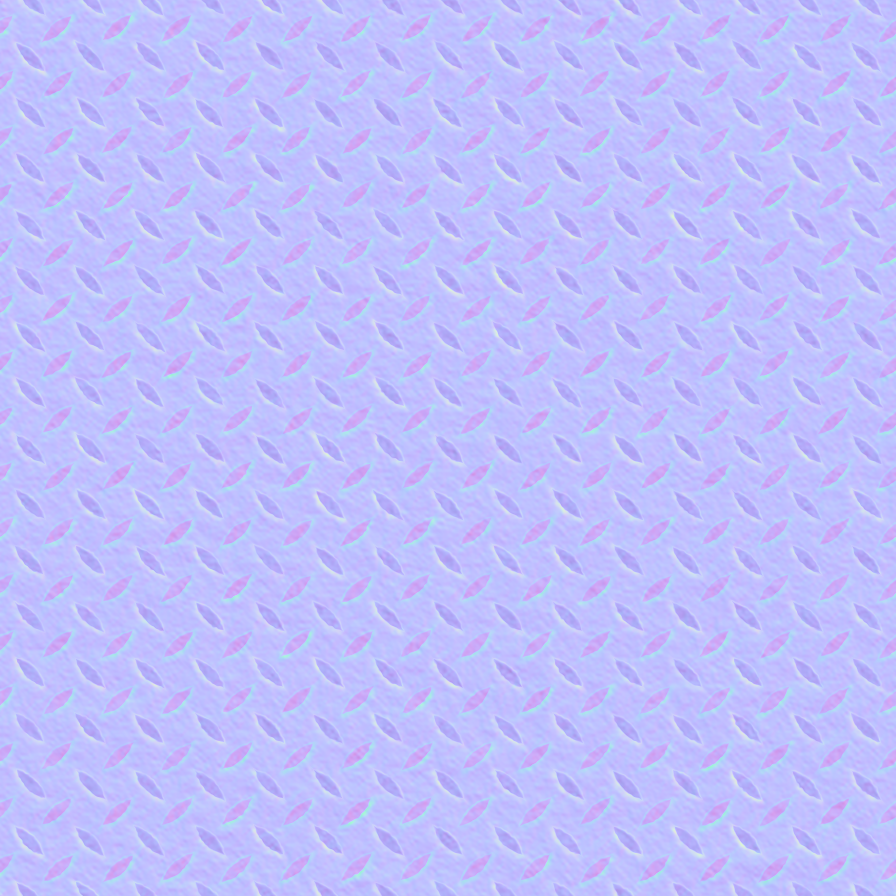
A WebGL 2 fragment shader for this texture map:

```glsl
#version 300 es
precision highp float;
// Tangent-space normal map of worn diamond tread plate with alternating lens-shaped lugs.

uniform vec2 u_resolution;
out vec4 fragColor;

float hash(vec2 p) {
    vec3 q = fract(vec3(p.xyx) * 0.1031);
    q += dot(q, q.yzx + 33.33);
    return fract((q.x + q.y) * q.z);
}

// Value noise that wraps after "period" cells.
float noise(vec2 p, vec2 period) {
    vec2 i = floor(p), f = fract(p);
    f = f * f * (3.0 - 2.0 * f);
    vec2 a = mod(i, period), b = mod(i + 1.0, period);
    return mix(mix(hash(a), hash(vec2(b.x, a.y)), f.x),
               mix(hash(vec2(a.x, b.y)), hash(b), f.x), f.y);
}

// Dents, pitting and short diagonal scratches of the bare plate.
float plateHeight(vec2 p) {
    float h = 0.0;
    float cells = 26.0;
    float strength = 0.3;
    for (int i = 0; i < 4; i++) {
        h += strength * noise(p * cells, vec2(cells)) / cells;
        cells = floor(cells * 2.1);
        strength += 0.3;
    }
    vec2 scratch = vec2(170.0, 90.0);
    h += 0.75 * noise(vec2(p.x + p.y, p.x - p.y) * scratch, scratch) / 190.0;
    return h;
}

vec2 plateSlope(vec2 p) {
    float e = 0.0009;
    return vec2(plateHeight(p + vec2(e, 0.0)) - plateHeight(p - vec2(e, 0.0)),
                plateHeight(p + vec2(0.0, e)) - plateHeight(p - vec2(0.0, e))) / (2.0 * e);
}

// Approximate signed distance to a rounded lens lying along x.
float lens(vec2 p, vec2 halfSize) {
    float t = p.x / halfSize.x;
    float bend = 2.0 * halfSize.y * t / halfSize.x;
    return (abs(p.y) - halfSize.y * (1.0 - t * t)) / sqrt(1.0 + bend * bend);
}

// Tilt added by one grid of lugs; "down" points across a lug to its lower side.
vec2 lugTilt(vec2 p, vec2 center, vec2 down, float seed, float soft) {
    vec2 grid = vec2(15.0, 16.0);
    vec2 g = p * grid - center + 0.5;
    vec2 id = mod(floor(g), grid) + seed;
    vec2 q = (fract(g) - 0.5) / grid;
    q += (vec2(hash(id), hash(id + 7.3)) - 0.5) * 0.0024;

    vec2 local = vec2(dot(q, vec2(-down.y, down.x)), dot(q, down));
    float ragged = noise(p * 240.0, vec2(240.0)) - 0.5;
    float d = lens(local, vec2(0.0225, 0.0066)) + ragged * 0.0018;

    float face = 1.0 - smoothstep(-soft, soft, d);
    float lower = smoothstep(-0.003, 0.005, local.y);
    float halo = exp(-pow(max(d, 0.0) / 0.0044, 2.0)) * (1.0 - face) * lower;
    float rim = exp(-pow(d / 0.0014, 2.0)) * (1.0 - lower);

    // Wear differs between lugs and along each edge.
    float wear = 0.8 + 0.4 * hash(id + 19.1);
    float patchy = 0.5 + noise(p * 110.0, vec2(110.0));
    float faceTilt = face * (0.098 + 0.07 * ragged);
    return down * (faceTilt - halo * 0.135 * wear * patchy - rim * 0.09 * patchy);
}

void main() {
    vec2 p = gl_FragCoord.xy / u_resolution;
    float soft = max(0.001, 0.7 / min(u_resolution.x, u_resolution.y));

    vec2 tilt = plateSlope(p) * 0.024;
    tilt += lugTilt(p, vec2(0.51, -0.01), normalize(vec2(-1.0, -1.0)), 3.0, soft);
    tilt += lugTilt(p, vec2(0.97, 0.5), normalize(vec2(0.94, -1.06)), 41.0, soft);

    // Encode the tilt around the flat plate color.
    vec2 slope = tilt * vec2(0.8, 1.2);
    float blue = 1.0 - 2.8 * dot(slope, slope);
    fragColor = vec4(vec2(0.748) + slope, blue, 1.0);
}
```
